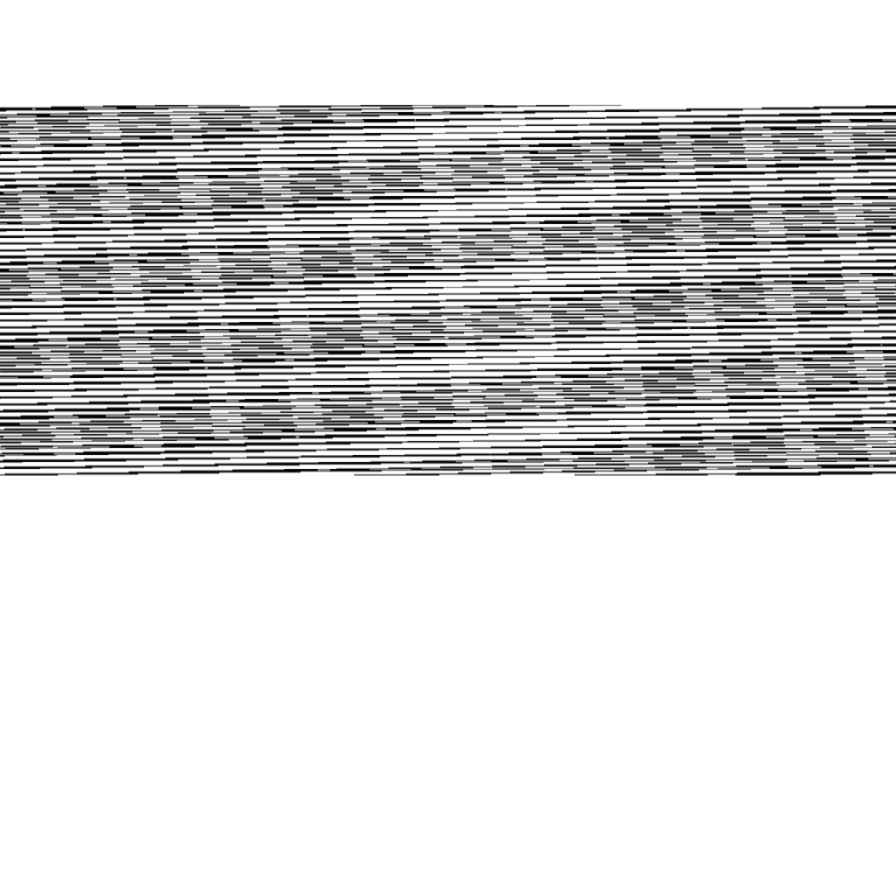
This pattern is drawn by a Shadertoy shader. Its source:

```glsl
// Band of broken, stepped black rules on white: two line families beating into a moire.

// Hard ink of tilted rules on a row grid: each rule is one or two rows thick
// by turns, which breaks it into thin and thick dashes.
float ruleInk(vec2 p, float slope, float pitch) {
    float offset = p.y - slope * p.x;
    float dist = abs(offset - pitch * round(offset / pitch));
    // The narrow ramp softens only the ends of the dashes.
    return clamp((0.82 - dist) / 0.02 + 0.5, 0.0, 1.0);
}

// Ink of both families in one grid row, limited to the band.
float rowInk(float x, float row) {
    // Both families share this point, where their rules coincide.
    vec2 p = vec2(x, row) - vec2(413.0, 774.5);
    float coarse = ruleInk(p, 0.01077, 8.012);
    float fine = ruleInk(p, 0.01685, 7.342);
    float band = step(481.0, row) * step(row, 904.0);
    return band * max(coarse, fine);
}

void mainImage(out vec4 fragColor, in vec2 fragCoord) {
    // The canvas is 1024 grid rows high.
    vec2 gridPos = fragCoord / iResolution.xy * 1024.0;

    // Vertical filter over four rows smooths the edges of the rules.
    float ink = 0.0;
    for (int i = 0; i < 4; i++) {
        float shift = float(i) - 1.5;
        float weight = abs(shift) < 1.0 ? 0.42 : 0.08;
        ink += weight * rowInk(gridPos.x, floor(gridPos.y + shift) + 0.5);
    }
    fragColor = vec4(vec3(1.0 - ink), 1.0);
}
```
